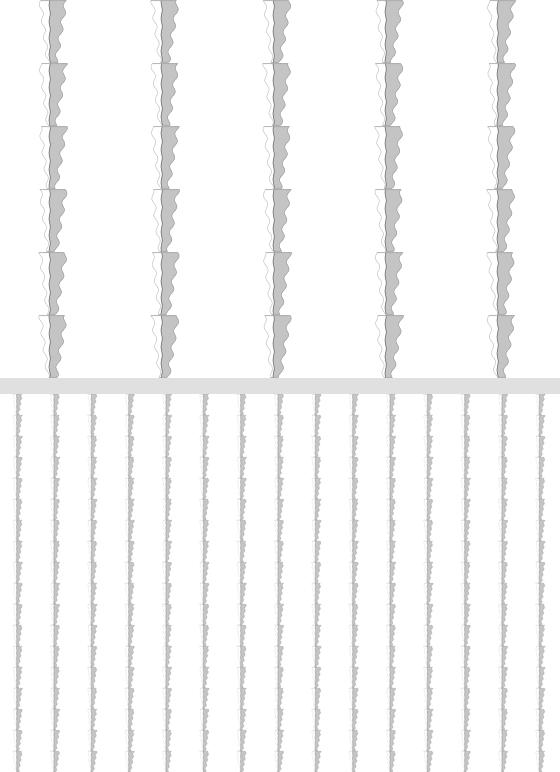
Top: one tile. Bottom: repeated 3 by 3.
Give the GLSL for this pattern, as a Shadertoy shader.

```glsl
// Five by six tapering grey ribbons with thin outlines, swayed by one wave that drifts from tile to tile.

// Share of a pixel covered by a stroke at signed distance d.
float stroke(float d, float width, float px) {
    float hi = min(d + 0.5 * width, 0.5 * px);
    float lo = max(d - 0.5 * width, -0.5 * px);
    return max(hi - lo, 0.0) / px;
}

// Share of a pixel on the positive side of an edge.
float inside(float d, float px) {
    return clamp(d / px + 0.5, 0.0, 1.0);
}

void mainImage(out vec4 fragColor, in vec2 fragCoord) {
    // Tile space: y runs downward, one unit is one tile height.
    vec2 uv = fragCoord / iResolution.xy;
    uv.y = 1.0 - uv.y;
    vec2 grid = uv * vec2(5.0, 6.0);
    vec2 p = fract(grid) * vec2(1.776, 1.0);
    float px = 6.0 / iResolution.y;

    // 23 whole waves down the canvas, shifted a fifth of a wave per column.
    float phase = 6.2831853 * (23.0 * uv.y + floor(grid.x) / 5.0 - 0.31);
    float sway = -cos(phase);

    // Signed horizontal distances to the three wavy edges.
    float fromLeft = p.x - mix(0.637, 0.763, p.y) - 0.025 * sway;
    float fromSpine = p.x - 0.787 - 0.009 * sway;
    float fromRight = p.x - mix(1.045, 0.889, p.y) - 0.029 * sway;

    // Slope turns horizontal distance into distance across the stroke.
    float bend = 24.09 * sin(phase);
    float leftDist = fromLeft / length(vec2(1.0, 0.126 + 0.025 * bend));
    float spineDist = fromSpine / length(vec2(1.0, 0.009 * bend));
    float rightDist = fromRight / length(vec2(1.0, -0.156 + 0.029 * bend));

    // Masks for the tile height and the full width of the ribbon.
    float rows = inside(p.y - 0.010, px) * inside(0.990 - p.y, px);
    float span = inside(leftDist, px) * inside(-rightDist, px);

    // Grey body, then its outlines.
    vec3 color = vec3(1.0);
    color = mix(color, vec3(0.77), rows * inside(spineDist, px) * inside(-rightDist, px));
    color = mix(color, vec3(0.72), rows * stroke(leftDist, 0.009, px));
    color = mix(color, vec3(0.52), rows * stroke(rightDist, 0.008, px));
    color = mix(color, vec3(0.32), rows * stroke(spineDist, 0.010, px));

    // Thin caps at the top and bottom.
    float caps = stroke(p.y - 0.012, 0.009, px) + stroke(p.y - 0.988, 0.009, px);
    color = mix(color, vec3(0.48), min(caps, 1.0) * span);

    fragColor = vec4(color, 1.0);
}
```
